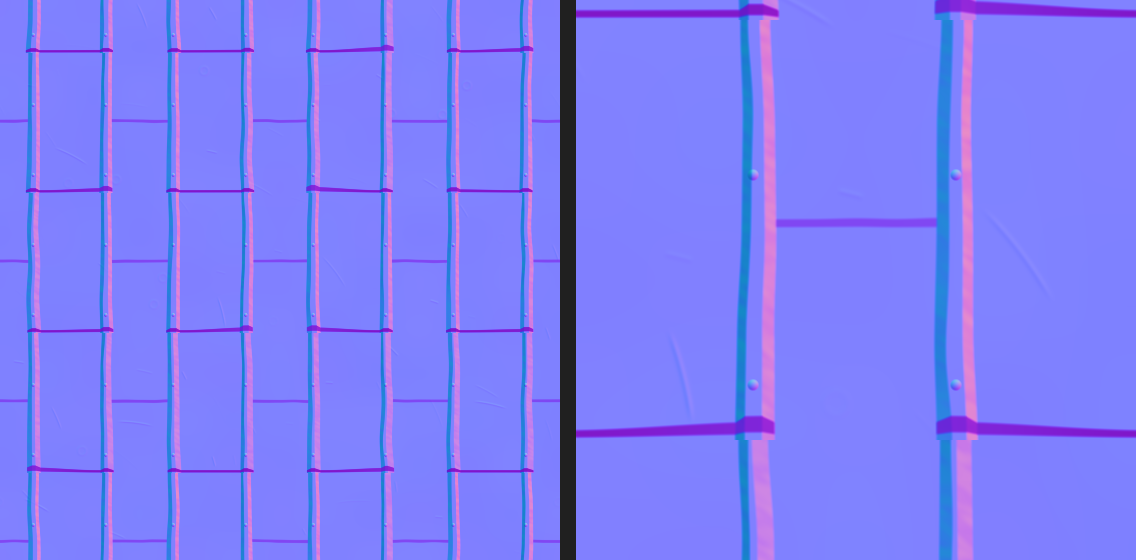
Left: the whole. Right: its middle third, enlarged.
Write a three.js fragment shader that draws this texture map.

```glsl
// Tangent-space normal map of overlapping metal roof plates with riveted ridges.
varying vec2 vUv;

const float REPEATS = 4.0;      // plates across and down
const float SOFT = 0.005;       // edge softness, in plate units
const float RIDGE_RISE = 0.027; // height of a ridge above the sheet
const float PLATE_FOOT = 0.62;  // height of the plate seam inside a repeat
const float GAP_SEAM = 0.135;   // height of the seam between plates
const vec4 LEFT_RIDGE = vec4(0.197, 0.226, 0.260, 0.282);
const vec4 RIGHT_RIDGE = vec4(0.722, 0.744, 0.777, 0.803);

float hash(vec2 p, float seed) {
  vec3 q = fract(vec3(p, seed) * vec3(0.1031, 0.1030, 0.0973));
  q += dot(q, q.yzx + 33.33);
  return fract((q.x + q.y) * q.z);
}

// Value noise that wraps after a whole number of cells.
float noise(vec2 p, float period, float seed) {
  vec2 i = floor(p), f = fract(p);
  f *= f * (3.0 - 2.0 * f);
  vec2 a = mod(i, period), b = mod(i + 1.0, period);
  return mix(mix(hash(a, seed), hash(vec2(b.x, a.y), seed), f.x),
             mix(hash(vec2(a.x, b.y), seed), hash(b, seed), f.x), f.y);
}

float edge(float at, float x) { return smoothstep(at - SOFT, at + SOFT, x); }

float band(float x, float from, float to) { return edge(from, x) * (1.0 - edge(to, x)); }

// Foot and shoulder positions of one ridge: bent, and flared at the lower end.
vec4 bendRidge(vec4 ridge, float v, float seed) {
  float bow = noise(vec2(v * 4.0, 0.0), 64.0, seed) - 0.5;
  float dent = noise(vec2(v * 5.0, 9.0), 64.0, seed) - 0.5;
  float worn = hash(vec2(seed, 5.0), 2.0);
  ridge += 0.014 * bow + vec4(-1.0, -0.5, 0.5, 1.0) * 0.006 * (1.0 - 2.0 * v);
  ridge.y += 0.010 * dent;
  ridge.z -= 0.016 * worn * worn * worn;
  return ridge;
}

float ridgeProfile(float x, vec4 r) {
  return clamp((x - r.x) / (r.y - r.x), 0.0, 1.0) * clamp((r.w - x) / (r.w - r.z), 0.0, 1.0);
}

float ridgeSlope(float x, vec4 r) {
  float rise = min(RIDGE_RISE / (r.y - r.x), 1.35);
  float fall = min(RIDGE_RISE / (r.w - r.z), 1.35);
  return fall * band(x, r.z, r.w) - rise * band(x, r.x, r.y);
}

vec2 rivetSlope(vec2 q, float radius) {
  float d = length(q);
  return 0.75 * q / radius * (1.0 - smoothstep(radius * 0.7, radius * 1.2, d));
}

float groove(float x, float width) {
  float t = x / width;
  return t * exp(-t * t);
}

// Scattered curved scratches and a few round dents on a wrapping grid.
vec2 wearSlope(vec2 g, float period) {
  vec2 slope = vec2(0.0);
  for (int j = -1; j <= 1; j++) {
    for (int i = -1; i <= 1; i++) {
      vec2 cell = floor(g) + vec2(float(i), float(j));
      vec2 id = mod(cell, period);
      vec2 q = g - cell - vec2(hash(id, 2.0), hash(id, 3.0));
      float kind = hash(id, 1.0), depth = hash(id, 6.0);
      if (kind > 0.82) {
        float d = length(q);
        slope += 0.13 * depth * q / max(d, 0.001) * groove(d - 0.07, 0.025);
      } else {
        float angle = -0.7 + 1.5 * (hash(id, 4.0) - 0.5);
        vec2 dir = vec2(cos(angle), sin(angle)), side = vec2(-dir.y, dir.x);
        float along = dot(q, dir), reach = 0.08 + 0.45 * kind * kind;
        float across = dot(q, side) + 0.2 * along * along;
        float fade = 1.0 - smoothstep(reach * 0.5, reach, abs(along));
        slope += 0.3 * depth * depth * fade * side * groove(across, 0.018);
      }
    }
  }
  return slope;
}

void main() {
  vec2 p = vUv * REPEATS;
  float x = fract(p.x), v = fract(p.y - PLATE_FOOT);
  vec2 plate = mod(vec2(floor(p.x), floor(p.y - PLATE_FOOT)), REPEATS);
  float seed = 1.0 + 2.0 * (plate.x + REPEATS * plate.y);

  vec4 left = bendRidge(LEFT_RIDGE, v, seed);
  vec4 right = bendRidge(RIGHT_RIDGE, v, seed + 1.0);
  float profile = ridgeProfile(x, left) + ridgeProfile(x, right);
  float onPlate = band(x, left.x, right.w);

  // Sheet: shallow undulation and wear.
  vec2 slope = 0.035 * (vec2(noise(p * 3.0, 12.0, 71.0), noise(p * 3.0, 12.0, 72.0)) - 0.5);
  slope += wearSlope(vUv * 10.0, 10.0) * (1.0 - 0.8 * profile);

  // Ridges with diagonal grain on their flanks.
  float grain = noise(vec2(p.x + p.y, p.y) * 40.0, 160.0, 73.0) - 0.5;
  float flank = ridgeSlope(x, left) + ridgeSlope(x, right);
  slope += vec2(flank * (1.0 + 0.3 * grain), 0.22 * grain * abs(flank));

  // Rivets, two to a plate on each ridge.
  float rivetY = (fract(p.y * 2.0) - 0.5) * 0.5;
  slope += rivetSlope(vec2(x - 0.238, rivetY), 0.013) + rivetSlope(vec2(x - 0.755, rivetY), 0.013);

  // Lower edge of each plate, lifted at one corner on some plates.
  float corner = hash(plate, 8.0) > 0.5 ? x - 0.2 : 0.8 - x;
  float lift = 0.024 * pow(hash(plate, 9.0), 3.0) * (1.0 - smoothstep(0.0, 0.5, corner));
  float foot = 0.006 + 0.005 * profile + 0.4 * lift;
  float top = 0.021 + 0.014 * profile + 1.2 * lift;
  float lip = band(v, foot, top) * onPlate;
  slope = mix(slope, vec2(0.3 * slope.x, -1.45 / (1.0 + 25.0 * lift)), lip);

  // Softer seams in the channels between plates.
  float channel = mod(floor(p.x + 0.5), REPEATS);
  float fromMiddle = fract(p.x + 0.5) - 0.5;
  vec2 channelId = vec2(channel, floor(p.y));
  float tilt = 0.025 * (hash(channelId, 10.0) - 0.5) * fromMiddle;
  float ripple = 0.008 * (noise(p * 10.0, 40.0, 74.0) - 0.5);
  float seamY = fract(p.y) - GAP_SEAM - tilt - ripple;
  slope.y -= 0.5 * band(seamY, -0.010, 0.010) * (1.0 - onPlate);

  vec3 normal = normalize(vec3(slope + vec2(0.0, 0.012), 1.0));
  gl_FragColor = vec4(0.5 + 0.5 * normal, 1.0);
}
```
